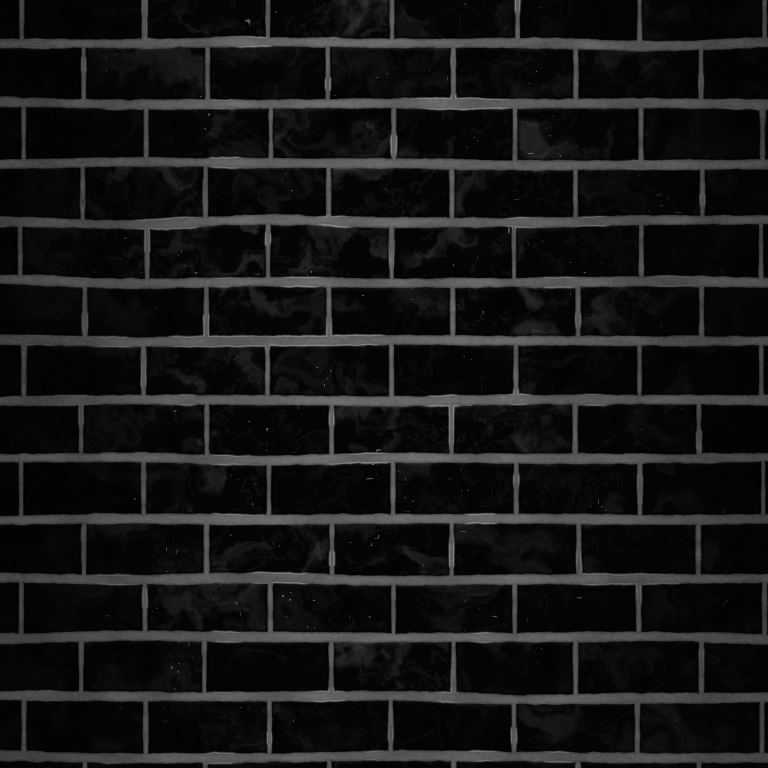
A Shadertoy shader for this texture:

```glsl
float hash(vec2 p) {
    p = fract(p * vec2(0.1031, 0.1137) + 0.317);
    p += dot(p, p.yx + 33.33);
    return fract((p.x + p.y) * p.x * 17.3);
}

float noise(vec2 p) {
    vec2 i = floor(p), f = fract(p);
    f = f * f * (3.0 - 2.0 * f);
    return mix(mix(hash(i), hash(i + vec2(1, 0)), f.x),
               mix(hash(i + vec2(0, 1)), hash(i + vec2(1, 1)), f.x), f.y);
}

float fbm(vec2 p) {
    float sum = 0.0, amp = 0.5;
    for (int i = 0; i < 5; i++) {
        sum += amp * noise(p);
        p = mat2(1.6, 1.2, -1.2, 1.6) * p + 7.3;
        amp *= 0.5;
    }
    return sum;
}

// Sideways shift of one upright joint, in brick lengths
float jointShift(vec2 id) {
    return (hash(id + 41.0) - 0.5) * 0.035;
}

void mainImage(out vec4 fragColor, in vec2 fragCoord) {
    vec2 uv = fragCoord / iResolution.xy;
    float pixel = 12.93 / iResolution.y;

    // Wall space: one unit is one course, counted downwards
    vec2 wall = vec2(uv.x, 1.0 - uv.y) * 12.93;
    wall.y -= 0.741;
    float sag = noise(vec2(wall.x * 0.45, floor(wall.y + 0.5) * 5.7)) - 0.5;
    wall.y += 0.09 * sag;

    // Running bond
    float row = floor(wall.y);
    float along = uv.x * 6.22 - (mod(row, 2.0) < 0.5 ? 0.672 : 0.178);
    vec2 id = vec2(floor(along), row);
    vec2 cell = vec2(along - id.x, wall.y - row);

    // Distance from the joints, with chipped and uneven edges
    float left = abs(cell.x - jointShift(id));
    float right = abs(1.0 + jointShift(id + vec2(1, 0)) - cell.x);
    float chip = (fbm(wall * 5.0) - 0.5) * 0.045 + (noise(wall * 1.3) - 0.5) * 0.02;
    float sideGap = min(left, right) * 2.08 - 0.042 + chip * 0.6;
    float topGap = cell.y - 0.085 + chip;
    float bottomGap = 1.0 - cell.y - 0.082 + chip;
    float inside = min(sideGap, min(topGap, bottomGap));
    float brickMask = smoothstep(-0.5, 0.5, inside / (pixel + 0.012));

    // Light falls on the middle of the wall
    float light = smoothstep(-0.1, 0.42, uv.x) * smoothstep(1.12, 0.58, uv.x);
    light *= 0.8 + 0.2 * smoothstep(0.0, 0.35, uv.y);

    // Glazed brick: smoky patches, curling veins and upright stains
    vec2 glaze = wall + 13.0 * vec2(hash(id), hash(id + 9.0));
    vec2 warp = vec2(fbm(glaze * 1.7), fbm(glaze * 1.7 + 19.0));
    float smoke = fbm(glaze * vec2(1.4, 2.0) + 3.0 * warp);
    float vein = 1.0 - abs(2.0 * fbm(glaze * 1.8 + 2.2 * warp + 5.0) - 1.0);
    float stain = noise(glaze * vec2(7.0, 0.8));
    float sheen = mix(0.45, 1.15, hash(id + 23.0)) * light;
    float brick = 0.013 + sheen * (0.13 * smoothstep(0.44, 0.8, smoke)
        + 0.045 * smoothstep(0.93, 1.0, vein) + 0.016 * stain * smoke);
    brick += 0.07 * light * smoothstep(0.07, 0.0, topGap) * noise(wall * vec2(4, 1));
    brick += 0.35 * light * smoothstep(0.91, 0.97, noise(glaze * 17.0))
        * smoothstep(0.7, 0.85, noise(glaze * 2.3));
    brick *= 0.35 + 0.65 * smoothstep(0.0, 0.06, min(sideGap, bottomGap));

    // Mortar: grey, grainy, shaded where it meets the bricks
    float mortar = mix(0.25, 0.385, light) + 0.14 * (fbm(wall * vec2(1.5, 5.0)) - 0.48);
    mortar += 0.04 * (noise(wall * 28.0) - 0.5);
    mortar *= 0.78 + 0.22 * smoothstep(0.0, 0.05, -inside);

    // Scattered pale rims where brick edges have broken
    float rim = smoothstep(0.022 + pixel * 0.5, 0.0, abs(inside));
    float broken = smoothstep(0.64, 0.85, noise(wall * vec2(1.6, 3.0) + 31.0));
    float value = mix(mortar, brick, brickMask) + 0.22 * rim * broken * (0.3 + light);

    fragColor = vec4(value * vec3(0.99, 1.0, 1.0), 1.0);
}
```
